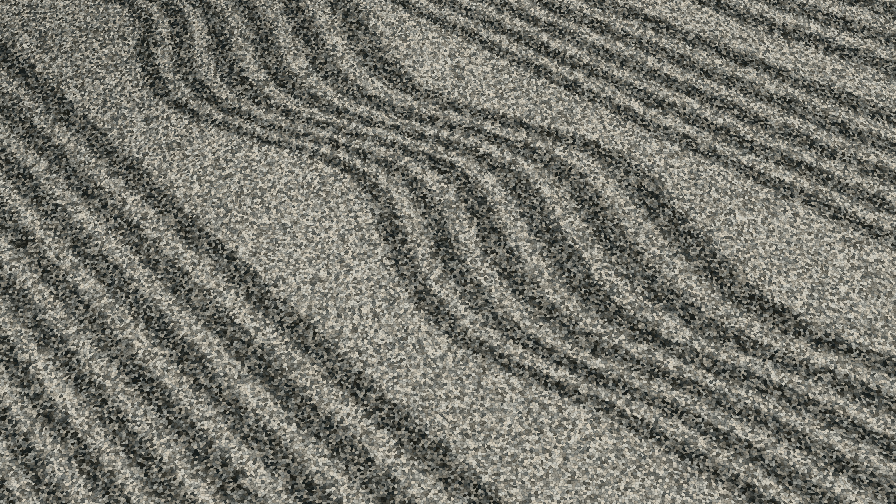
Reproduce this texture procedurally as a Shadertoy shader.

```glsl
const float TAU = 6.2831853;

vec2 hash2(vec2 p) {
    vec3 h = fract(p.xyx * vec3(0.1031, 0.1030, 0.0973));
    h += dot(h, h.yzx + 33.33);
    return fract((h.xx + h.yz) * h.zy);
}

float cornerGradient(vec2 cell, vec2 offset) {
    float angle = TAU * hash2(cell).x;
    return dot(vec2(cos(angle), sin(angle)), offset);
}

float gradientNoise(vec2 p) {
    vec2 i = floor(p), f = fract(p), e = vec2(1, 0);
    vec2 u = f * f * f * (f * (f * 6.0 - 15.0) + 10.0);
    float low = mix(cornerGradient(i, f), cornerGradient(i + e, f - e), u.x);
    float high = mix(cornerGradient(i + e.yx, f - e.yx), cornerGradient(i + 1.0, f - 1.0), u.x);
    return mix(low, high, u.y);
}

// Packed stones: two random values per stone, and the distance to its gap
vec3 gravel(vec2 p) {
    vec2 cell = floor(p), stone = vec2(0);
    float nearest = 9.0, second = 9.0;
    for (int y = -1; y <= 1; y++)
    for (int x = -1; x <= 1; x++) {
        vec2 id = cell + vec2(x, y);
        float d = length(id + hash2(id) - p);
        if (d < nearest) {
            second = nearest;
            nearest = d;
            stone = id;
        } else {
            second = min(second, d);
        }
    }
    return vec3(hash2(stone + 71.0), second - nearest);
}

// Shadow of parallel furrows, centred on whole numbers from 0 to last
float furrows(float lane, float last) {
    float inside = step(-0.5, lane) * step(lane, last + 0.5);
    float wave = 0.5 + 0.5 * cos(TAU * lane);
    return inside * smoothstep(0.0, 0.85, wave);
}

// Sideways swing of the curved rake path, compressed with distance
float rakeSwing(vec2 ground) {
    float along = ground.y + 0.07 * ground.x;
    float phase = 11.84 * log((along + 0.4815) / 0.706);
    phase -= 2.0 * max(along - 0.72, 0.0);
    phase += 0.28 * (1.0 - cos(phase));
    return cos(phase) * mix(1.0, 0.45, smoothstep(0.76, 0.97, along));
}

void mainImage(out vec4 fragColor, in vec2 fragCoord) {
    // Ground runs downward from the top edge, in canvas heights
    vec2 ground = fragCoord / iResolution.y;
    ground.y = 1.0 - ground.y;

    // Straight rake lines share a vanishing point and are named by slope
    float slope = (ground.y + 1.204) / (ground.x + 1.389);
    slope += 0.003 * slope * gradientNoise(ground * 9.0);
    float swing = rakeSwing(ground);
    float curved = (slope + 0.0365 * swing) / (1.0 + 0.0947 * swing);
    float flatter = slope + 0.022 * (ground.x - 1.15);

    // Four raked bands
    float shadow = furrows((log(slope) + 0.063) / 0.074, 20.0);
    shadow = max(shadow, furrows((curved - 0.605) / 0.0340, 5.0));
    shadow = max(shadow, furrows((0.545 - flatter) / 0.019, 4.0));
    shadow = max(shadow, furrows((0.438 - flatter) / 0.018, 9.0));
    shadow *= 0.97 + 0.2 * gradientNoise(ground * 14.0);

    // Gravel grains shrink toward the far edge
    float depth = ground.y + 2.2;
    vec2 bed = 520.0 * vec2((ground.x - 0.89) / depth, 1.15 * log(depth)) + 500.0;
    vec3 stone = gravel(bed);

    // Broad light, then clumps, stones and the gaps between them
    float tone = mix(0.62, 0.35, shadow);
    tone *= mix(0.78, 1.0, smoothstep(0.05, 0.75, length(ground * vec2(0.8, 1.3))));
    tone += 0.12 * gradientNoise(bed * 0.4) + 0.58 * (stone.x - 0.5);
    tone *= mix(0.78, 1.03, smoothstep(0.0, 0.4, stone.z));
    tone = clamp(tone, 0.1, 0.82);

    vec3 color = vec3(0.0, 0.019, 0.013) + tone * vec3(1.0, 0.954, 0.892);
    color += (stone.y - 0.5) * vec3(0.03, 0.0, -0.03);
    fragColor = vec4(color, 1.0);
}
```
